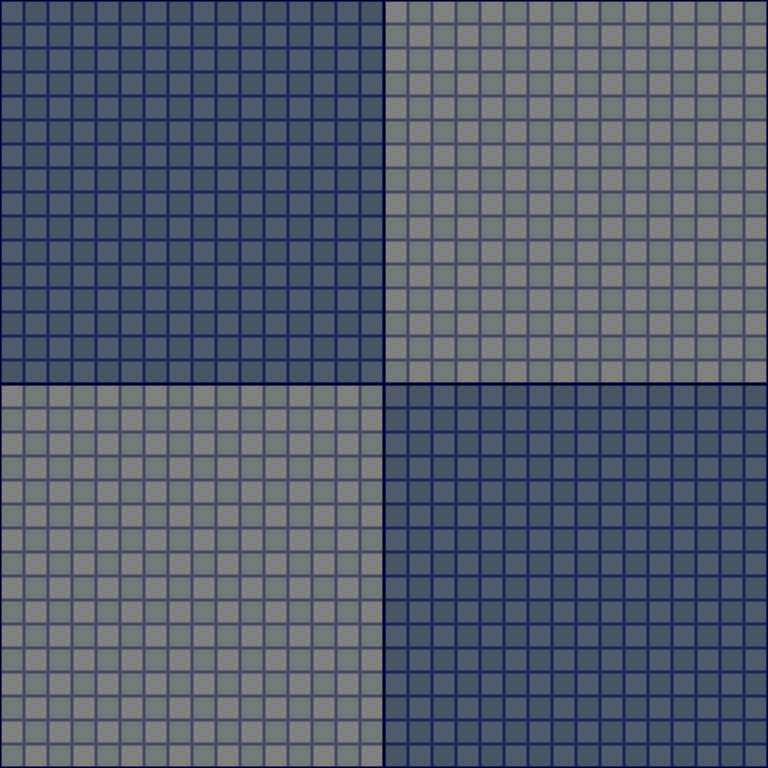
Write a WebGL 2 fragment shader that draws this pattern.

```glsl
#version 300 es
precision highp float;
// A fine square grid over four large blocks, blue and grey in alternation.
// Cells alternate between two close tones; ruled lines take the tint of their
// block, and heavy navy lines mark the block edges and the outer border.

uniform vec2 u_resolution;
out vec4 fragColor;

const float BLOCKS = 2.0;            // large blocks across and down
const float CELLS = 32.0;            // small cells across and down
const float LINE_WIDTH = 2.0 / 512.0;
const float EDGE_WIDTH = 2.0 / 512.0;

const vec3 BLUE_LIGHT = vec3(0.315, 0.350, 0.425);
const vec3 BLUE_DARK  = vec3(0.285, 0.330, 0.405);
const vec3 BLUE_LINE  = vec3(0.090, 0.150, 0.320);
const vec3 GREY_WARM  = vec3(0.507, 0.507, 0.497);
const vec3 GREY_COOL  = vec3(0.455, 0.475, 0.475);
const vec3 GREY_LINE  = vec3(0.250, 0.290, 0.390);
const vec3 NAVY_EDGE  = vec3(0.000, 0.000, 0.180);

// 0 or 1 in alternate squares, with count squares along each side.
float checker(vec2 uv, float count) {
    vec2 id = floor(uv * count);
    return mod(id.x + id.y, 2.0);
}

// Smooth coverage of lines centred on the boundaries of count squares.
float gridLines(vec2 uv, float count, float width, vec2 pixel) {
    vec2 distanceToLine = (0.5 - abs(fract(uv * count) - 0.5)) / count;
    vec2 cover = clamp((0.5 * width - distanceToLine) / pixel + 0.5, 0.0, 1.0);
    return max(cover.x, cover.y);
}

void main() {
    vec2 uv = gl_FragCoord.xy / u_resolution;
    vec2 pixel = 1.0 / u_resolution;

    // Block tint and cell tone
    float isBlue = checker(uv, BLOCKS);
    float isLight = checker(uv, CELLS);
    vec3 blueCell = mix(BLUE_DARK, BLUE_LIGHT, isLight);
    vec3 greyCell = mix(GREY_COOL, GREY_WARM, isLight);
    vec3 color = mix(greyCell, blueCell, isBlue);

    // Fine ruled lines
    vec3 lineColor = mix(GREY_LINE, BLUE_LINE, isBlue);
    color = mix(color, lineColor, gridLines(uv, CELLS, LINE_WIDTH, pixel));

    // Block edges and outer border
    color = mix(color, NAVY_EDGE, gridLines(uv, BLOCKS, EDGE_WIDTH, pixel));

    fragColor = vec4(color, 1.0);
}
```
